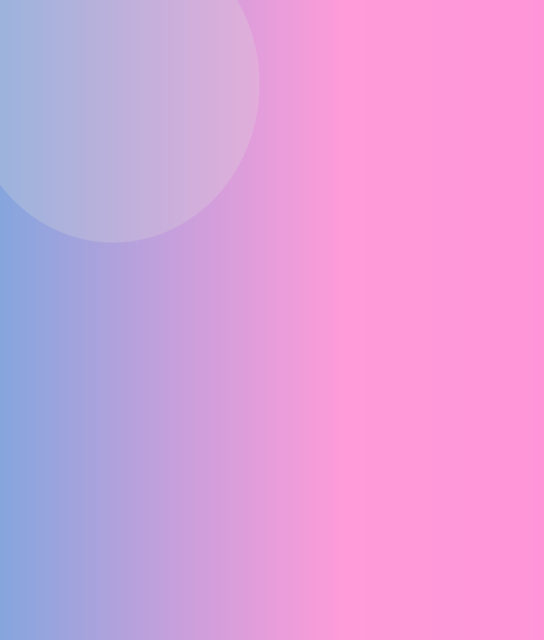
Reproduce this background procedurally as a WebGL 2 fragment shader.

```glsl
#version 300 es
precision highp float;
// Soft horizontal gradient from blue through lilac to pink, with a pale
// translucent ellipse cut off by the upper left corner. The gradient is a chain
// of linear blends; the ellipse is an antialiased distance function.

uniform vec2 u_resolution;
out vec4 fragColor;

const vec3 BLUE = vec3(0.525, 0.648, 0.868);
const vec3 LILAC = vec3(0.805, 0.622, 0.860);
const vec3 PINK = vec3(1.000, 0.608, 0.850);
const vec3 DEEP_PINK = vec3(1.000, 0.585, 0.845);
const vec3 VEIL = vec3(0.870, 0.870, 0.850);

const vec2 DISC_CENTER = vec2(0.208, 0.8685);
const vec2 DISC_RADII = vec2(0.269, 0.2475);
const float VEIL_OPACITY = 0.25;

// Position of x between two stops, clamped to 0..1.
float ramp(float from, float to, float x) {
    return clamp((x - from) / (to - from), 0.0, 1.0);
}

// Approximate signed distance to an ellipse centred on the origin.
float ellipseDistance(vec2 p, vec2 radii) {
    float k = length(p / radii);
    float slope = length(p / (radii * radii));
    return k * (k - 1.0) / max(slope, 1e-4);
}

// Coverage of a shape whose edge is one pixel wide.
float coverage(float dist, float pixel) {
    return 1.0 - smoothstep(-0.5 * pixel, 0.5 * pixel, dist);
}

vec3 backdrop(float x) {
    vec3 color = mix(BLUE, LILAC, ramp(0.0, 0.36, x));
    color = mix(color, PINK, ramp(0.36, 0.635, x));
    return mix(color, DEEP_PINK, ramp(0.635, 1.0, x));
}

void main() {
    vec2 uv = gl_FragCoord.xy / u_resolution;

    // Measure the disc in units of canvas height so its edge is even.
    vec2 aspect = vec2(u_resolution.x / u_resolution.y, 1.0);
    float dist = ellipseDistance((uv - DISC_CENTER) * aspect, DISC_RADII * aspect);
    float disc = coverage(dist, 1.5 / u_resolution.y);

    vec3 color = mix(backdrop(uv.x), VEIL, VEIL_OPACITY * disc);
    fragColor = vec4(color, 1.0);
}
```
